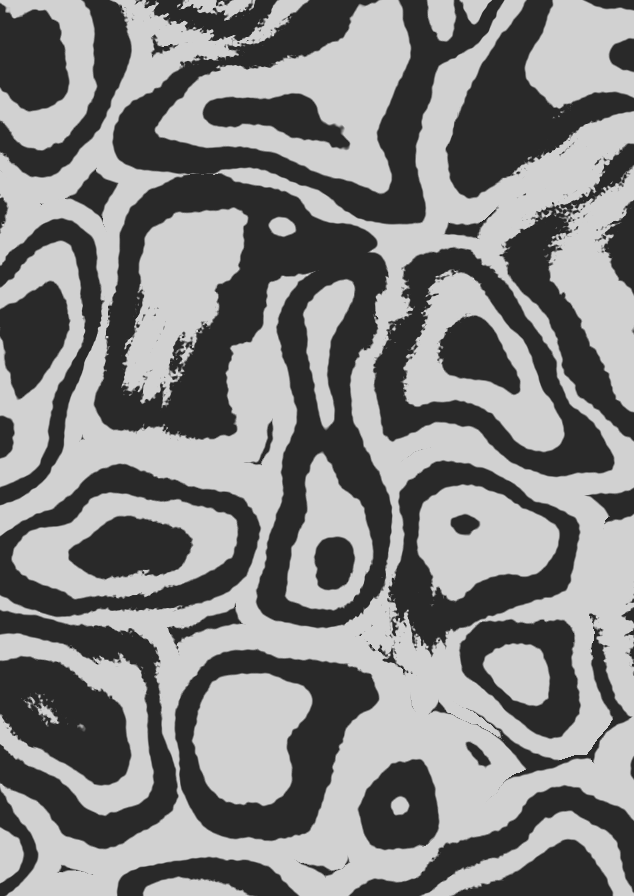
Reproduce this pattern procedurally as a Shadertoy shader.

```glsl
// Inked labyrinth of nested loops: scattered line seeds split the plane into cells,
// and dark bands follow the rounded distance to the cell borders.
// Gradient noise bends the bands, varies their width and frays them like a dry brush.

const float GRID = 0.26;    // spacing of the seeds, in canvas heights
const float PERIOD = 0.049; // one dark plus one light band

vec2 hash2(vec2 p) {
    p = vec2(dot(p, vec2(127.1, 311.7)), dot(p, vec2(269.5, 183.3)));
    return fract(sin(p) * 43758.55);
}

float gradientNoise(vec2 p) {
    vec2 i = floor(p), f = p - i;
    vec2 u = f * f * f * (f * (f * 6.0 - 15.0) + 10.0);
    vec2 e = vec2(0.0, 1.0);
    float a = dot(hash2(i) * 2.0 - 1.0, f);
    float b = dot(hash2(i + e.yx) * 2.0 - 1.0, f - e.yx);
    float c = dot(hash2(i + e.xy) * 2.0 - 1.0, f - e.xy);
    float d = dot(hash2(i + e.yy) * 2.0 - 1.0, f - e.yy);
    return mix(mix(a, b, u.x), mix(c, d, u.x), u.y);
}

vec2 noise2(vec2 p) {
    return vec2(gradientNoise(p), gradientNoise(p + 37.4));
}

// Closest point on the line seed of a grid cell; neighbours lean alike
vec2 closestOnSeed(vec2 cell, vec2 p, out vec2 axis) {
    vec2 centre = (cell + 0.5 + 0.8 * (hash2(cell) - 0.5)) * GRID;
    vec2 shape = hash2(cell + 71.3);
    float angle = 0.3 + 4.0 * gradientNoise(cell * 0.37) + 1.4 * (shape.x - 0.5);
    float halfLength = mix(0.03, 0.14, shape.y);
    axis = vec2(cos(angle), sin(angle));
    return centre + axis * clamp(dot(p - centre, axis), -halfLength, halfLength);
}

// Rounded distance to the border of the nearest seed's cell
float borderDistance(vec2 p, out vec2 axis) {
    vec2 home = floor(p / GRID), nearCell = home, nearPoint = p, a;
    float nearDist = 1e3;
    for (int k = 0; k < 25; k++) {
        vec2 cell = home + vec2(k % 5 - 2, k / 5 - 2);
        vec2 q = closestOnSeed(cell, p, a);
        float d = distance(p, q);
        if (d < nearDist) {
            nearDist = d;
            nearCell = cell;
            nearPoint = q;
            axis = a;
        }
    }
    // Exponential smooth minimum over the bisectors to all other seeds
    float sum = 1e-9;
    for (int k = 0; k < 25; k++) {
        vec2 cell = home + vec2(k % 5 - 2, k / 5 - 2);
        if (cell == nearCell) continue;
        vec2 q = closestOnSeed(cell, p, a);
        float gap = dot(p - q, p - q) - nearDist * nearDist;
        sum += exp(-50.0 * gap / (2.0 * distance(q, nearPoint) + 1e-4));
    }
    return -log(sum) / 50.0;
}

void mainImage(out vec4 fragColor, in vec2 fragCoord) {
    vec2 p = fragCoord / iResolution.y + vec2(3.2, 5.7);

    // Hand-drawn wobble, from broad bends down to rough edges
    vec2 bent = p + 0.09 * noise2(p * 3.6) + 0.025 * noise2(p * 11.0)
              + 0.005 * noise2(p * 38.0) + 0.0026 * noise2(p * 130.0);

    // Bands around each cell, with uneven spacing and width
    vec2 axis;
    float depth = borderDistance(bent, axis) + 0.002
                + 0.026 * gradientNoise(p * 6.0 + 9.0) + 0.012 * gradientNoise(p * 13.0 + 4.0);
    float fromBandCentre = abs(fract(depth / PERIOD) - 0.5) * PERIOD;
    float halfWidth = 0.0121 + 0.008 * gradientNoise(p * 8.5 + 20.0)
                    + 0.008 * gradientNoise(p * 19.0 + 60.0);
    float ink = halfWidth - fromBandCentre;

    // Dry brush patches, streaked along the strokes
    vec2 brush = vec2(dot(bent, axis), dot(bent, vec2(-axis.y, axis.x)));
    float streak = gradientNoise(brush * vec2(13.0, 85.0))
                 + 0.7 * gradientNoise(brush * vec2(45.0, 210.0))
                 + 0.5 * gradientNoise(p * 260.0);
    float dry = smoothstep(0.06, 0.36, gradientNoise(p * 4.3 + 51.0));
    ink += 0.025 * dry * streak;

    // Equal edge softness even where the distance changes slowly
    float slope = length(vec2(dFdx(ink), dFdy(ink))) * iResolution.y;
    float softness = max(0.0014 + 0.001 * dry, 0.7 / iResolution.y) * clamp(slope, 0.25, 1.3);
    float coverage = smoothstep(-softness, softness, ink);
    vec3 paper = vec3(0.82), black = vec3(0.16);
    fragColor = vec4(mix(paper, black, coverage), 1.0);
}
```
